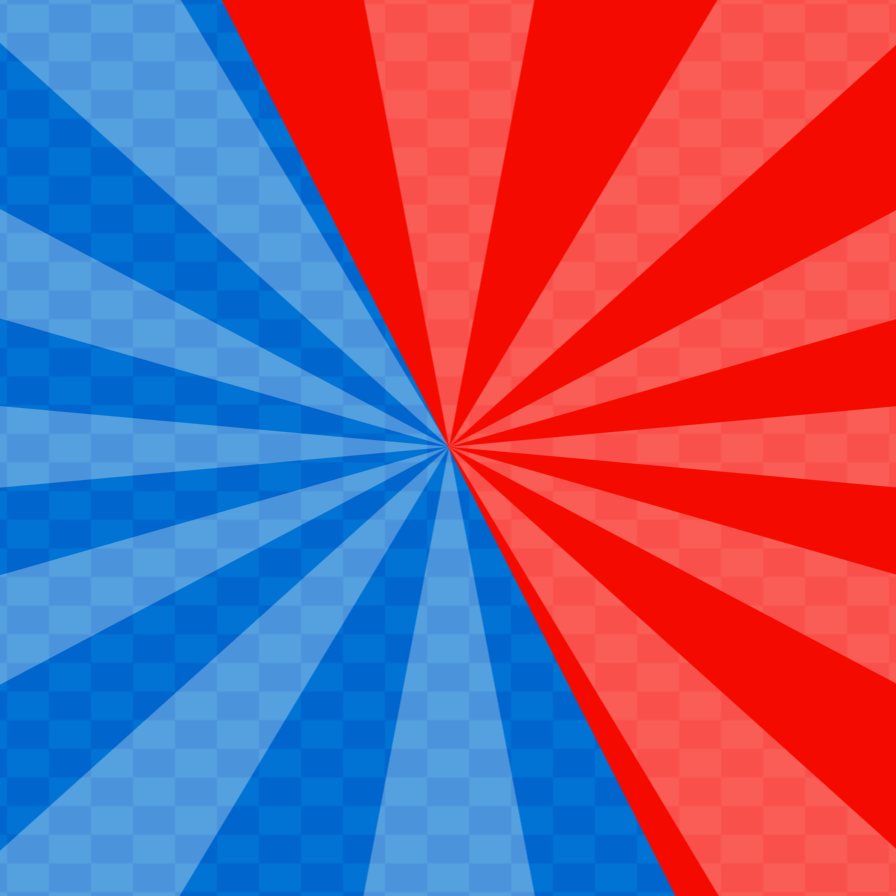
This background is drawn by a three.js fragment shader. Its source:

```glsl
// Sunburst split by a slanted line into a blue half and a red half.
// Rays come from the sign of a cosine of the angle in a flattened space;
// a faint checker of wide cells tints the blue side and the pale red rays.

varying vec2 vUv;

const float PI = 3.14159265;
const float SOFT = 0.0013; // half width of a smoothed edge

// Coverage of the region where a signed distance is positive
float cover(float d) {
  return smoothstep(-SOFT, SOFT, d);
}

// 1 on pale rays, 0 on deep rays: twelve of each around the center
float rays(vec2 p) {
  vec2 q = vec2(p.x, p.y / 0.69);
  float angle = atan(q.y, q.x);
  return cover(cos(12.0 * angle) * length(q) / 12.0);
}

// 1 on dark checker cells, 0 on bright ones
float checker(vec2 uv) {
  vec2 cell = vec2(0.04688, 0.03197);
  vec2 start = vec2(0.0078, 0.0365); // measured from the upper left
  vec2 wave = sin(PI * (vec2(uv.x, 1.0 - uv.y) - start) / cell);
  vec2 side = clamp(wave * cell / (PI * SOFT), -1.0, 1.0);
  return 0.5 + 0.5 * side.x * side.y;
}

void main() {
  vec2 p = vUv - vec2(0.5013);
  float pale = rays(p);
  float dark = checker(vUv);

  // Blue side: both kinds of ray carry the checker
  vec3 deepBlue = mix(vec3(0.005, 0.45, 0.83), vec3(0.0, 0.395, 0.805), dark);
  vec3 paleBlue = mix(vec3(0.335, 0.63, 0.875), vec3(0.295, 0.575, 0.86), dark);
  vec3 blue = mix(deepBlue, paleBlue, pale);

  // Red side: deep rays stay flat
  vec3 paleRed = mix(vec3(0.98, 0.365, 0.335), vec3(0.975, 0.315, 0.295), dark);
  vec3 red = mix(vec3(0.96, 0.04, 0.0), paleRed, pale);

  // Slanted divider from upper left to lower right
  float divider = (vUv.x - 0.5007 + 0.5066 * (vUv.y - 0.5)) / length(vec2(1.0, 0.5066));
  gl_FragColor = vec4(mix(blue, red, cover(divider)), 1.0);
}
```
